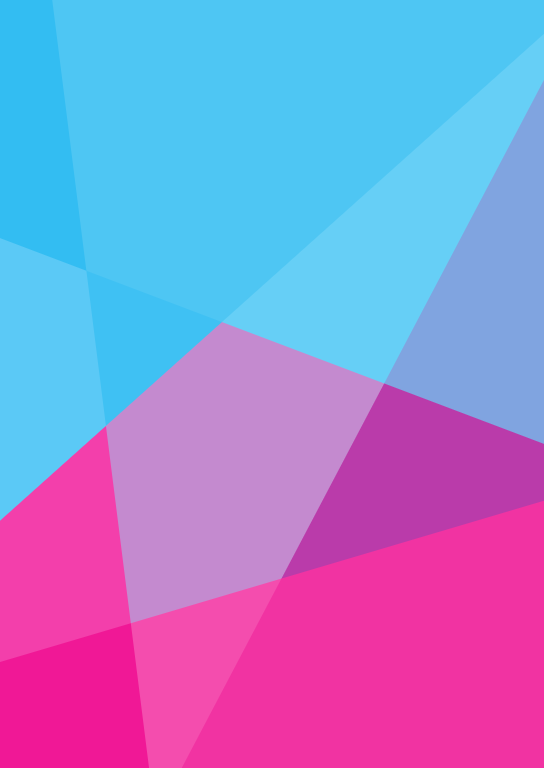
A Shadertoy shader for this background:

```glsl
// Flat facets of blue, violet and pink, cut by five straight lines.

// Line end points (start.xy, end.xy) in canvas fractions
#define STEEP_CUT   vec4(0.096, 1.000, 0.274, 0.000)
#define FALLING_CUT vec4(0.000, 0.690, 1.000, 0.422)
#define RISING_CUT  vec4(0.000, 0.322, 1.000, 0.956)
#define RIGHT_CUT   vec4(0.334, 0.000, 1.000, 0.896)
#define LOW_CUT     vec4(0.000, 0.138, 1.000, 0.348)
#define EDGE_PIXELS 1.0

// Blue facets
const vec3 DEEP_SKY   = vec3(0.200, 0.741, 0.949);
const vec3 SKY        = vec3(0.306, 0.776, 0.953);
const vec3 LIGHT_SKY  = vec3(0.400, 0.812, 0.965);
const vec3 SIDE_SKY   = vec3(0.357, 0.788, 0.965);
const vec3 WEDGE_SKY  = vec3(0.247, 0.757, 0.953);
const vec3 PERIWINKLE = vec3(0.502, 0.643, 0.878);

// Violet and pink facets
const vec3 ORCHID     = vec3(0.769, 0.541, 0.812);
const vec3 PURPLE     = vec3(0.729, 0.231, 0.667);
const vec3 ROSE       = vec3(0.953, 0.247, 0.671);
const vec3 LIGHT_ROSE = vec3(0.957, 0.302, 0.682);
const vec3 PINK       = vec3(0.945, 0.200, 0.635);
const vec3 DEEP_PINK  = vec3(0.941, 0.094, 0.588);

// Smooth coverage of the side to the left of a line's direction
float leftOf(vec4 line, vec2 point) {
    vec2 start = line.xy * iResolution.xy;
    vec2 dir = normalize(line.zw * iResolution.xy - start);
    vec2 offset = point - start;
    float dist = dir.x * offset.y - dir.y * offset.x;
    return clamp(dist / EDGE_PIXELS + 0.5, 0.0, 1.0);
}

void mainImage(out vec4 fragColor, in vec2 fragCoord) {
    float east        = leftOf(STEEP_CUT, fragCoord);
    float aboveFall   = leftOf(FALLING_CUT, fragCoord);
    float aboveRise   = leftOf(RISING_CUT, fragCoord);
    float aboveLow    = leftOf(LOW_CUT, fragCoord);
    float rightFacets = 1.0 - leftOf(RIGHT_CUT, fragCoord);

    // Upper part: sky over the falling line
    vec3 upperEast = mix(mix(LIGHT_SKY, PERIWINKLE, rightFacets), SKY, aboveRise);
    vec3 upper = mix(DEEP_SKY, upperEast, east);

    // Middle part: blue wedges over the rising line, violet below it
    vec3 blueWedges = mix(SIDE_SKY, WEDGE_SKY, east);
    vec3 violets = mix(ROSE, mix(ORCHID, PURPLE, rightFacets), east);

    // Base: pinks under the low line
    vec3 base = mix(DEEP_PINK, mix(LIGHT_ROSE, PINK, rightFacets), east);

    vec3 color = mix(base, violets, aboveLow);
    color = mix(color, blueWedges, aboveRise);
    color = mix(color, upper, aboveFall);
    fragColor = vec4(color, 1.0);
}
```
